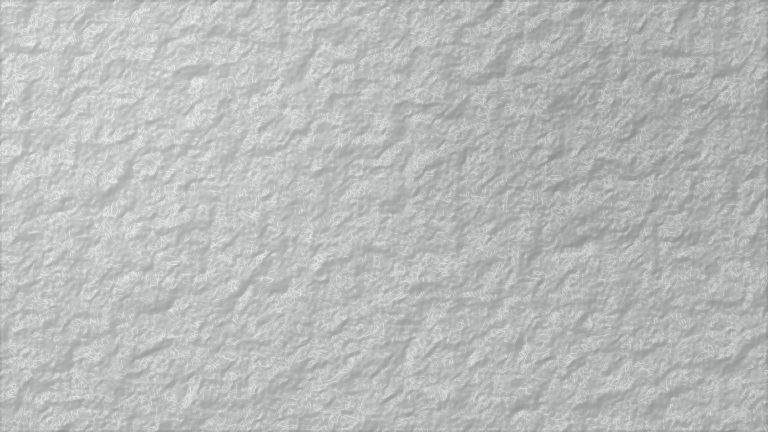
Write a WebGL 2 fragment shader that draws this texture.

```glsl
#version 300 es
precision highp float;
// Pale grey crumpled sheet lit from the upper left. Layers of gradient noise,
// each pushed over to get a steep lee side, are shaded by finite differences;
// stretched noise contours in several directions add fine glossy scratches.

uniform vec2 u_resolution;
out vec4 fragColor;

const vec2 LIGHT = vec2(-0.6, 0.8);

// Pseudo-random unit vector for a lattice cell
vec2 cellGradient(vec2 cell) {
    uvec2 q = uvec2(ivec2(cell) + 4096);
    uint n = q.x * 1597u + q.y * 51749u;
    n = (n ^ (n >> 15)) * 73471u;
    n = (n ^ (n >> 13)) * 92821u;
    n ^= n >> 16;
    float angle = float(n & 65535u) * 6.28319 / 65536.0;
    return vec2(cos(angle), sin(angle));
}

float gradientNoise(vec2 p) {
    vec2 cell = floor(p), f = p - cell;
    vec2 w = f * f * f * (f * (f * 6.0 - 15.0) + 10.0);
    vec2 e = vec2(0.0, 1.0);
    float a = dot(cellGradient(cell), f);
    float b = dot(cellGradient(cell + e.yx), f - e.yx);
    float c = dot(cellGradient(cell + e.xy), f - e.xy);
    float d = dot(cellGradient(cell + e.yy), f - e.yy);
    return mix(mix(a, b, w.x), mix(c, d, w.x), w.y);
}

// Noise whose bumps lean away from the light
float leaningNoise(vec2 p) {
    return gradientNoise(p + LIGHT * 0.85 * gradientNoise(p));
}

float height(vec2 p) {
    vec2 bend = vec2(gradientNoise(p * 19.0 + 31.0), gradientNoise(p * 19.0 + 67.0));
    vec2 q = p + 0.012 * bend;
    float sum = 0.25 / 7.0 * leaningNoise(q * 7.0 + 3.7);
    sum += 0.55 / 13.0 * leaningNoise(q * 13.0 + 19.1);
    sum += 0.6 / 22.0 * leaningNoise(q * 22.0 + 41.6);
    sum += 0.55 / 42.0 * leaningNoise(p * 42.0 + 77.3);
    return sum + 0.6 / 85.0 * gradientNoise(p * 85.0 + 101.9);
}

// Thin bright streaks along the zero contours of stretched noise
float scratches(vec2 p) {
    float web = 0.0;
    for (int i = 0; i < 4; i++) {
        float angle = 0.4 + 0.8 * float(i);
        vec2 along = vec2(cos(angle), sin(angle));
        vec2 q = vec2(dot(p, along), dot(p, vec2(-along.y, along.x)));
        float n = gradientNoise(q * vec2(38.0, 92.0) + 23.7 * float(i));
        float patches = smoothstep(-0.25, 0.3, gradientNoise(p * 21.0 + 57.0 * float(i)));
        web = max(web, patches * (1.0 - smoothstep(0.0, 0.16, abs(n))));
    }
    return web;
}

void main() {
    vec2 uv = gl_FragCoord.xy / u_resolution;
    vec2 p = gl_FragCoord.xy / u_resolution.y;

    // Relief: slope towards the light, softly limited
    float eps = 0.0016, h = height(p);
    vec2 slope = vec2(height(p + vec2(eps, 0.0)) - h,
                      height(p + vec2(0.0, eps)) - h) / eps;
    float lit = -dot(slope, LIGHT);
    lit /= 1.0 + 0.15 * abs(lit);

    // Broad illumination: bright upper left, dim upper right
    vec2 glow = (uv - vec2(0.1, 0.8)) / vec2(0.45, 0.6);
    vec2 dim = (uv - vec2(0.75, 0.72)) / vec2(0.28, 0.4);
    float tone = 0.703 + 0.068 * exp(-dot(glow, glow)) - 0.05 * exp(-dot(dim, dim));
    tone -= 0.016 * smoothstep(0.5, 1.0, uv.x);
    tone += 0.04 * lit;

    // Glossy scratches, strongest on faces turned to the light
    tone += 0.1 * scratches(p) * smoothstep(-1.3, 0.9, lit);

    // Narrow grey rim
    vec2 toEdge = min(p, vec2(u_resolution.x / u_resolution.y, 1.0) - p);
    tone -= 0.06 * (1.0 - smoothstep(0.002, 0.006, min(toEdge.x, toEdge.y)));

    fragColor = vec4(clamp(tone * vec3(0.994, 1.004, 1.0), 0.0, 1.0), 1.0);
}
```
